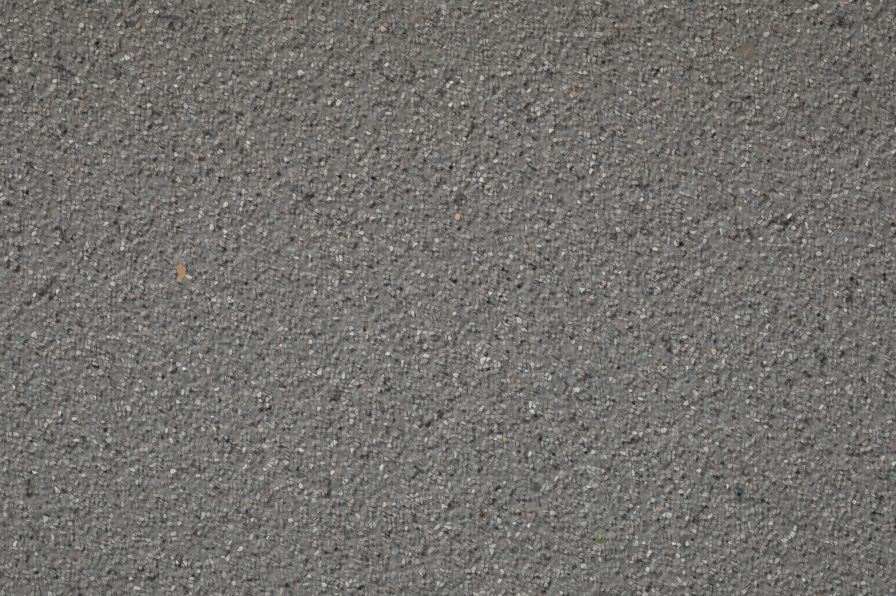
Write a Shadertoy shader that draws this texture.

```glsl
// Worn asphalt in low sunlight: small stones of varied height set in binder.
// Jittered Voronoi cells and noise form a height field, lit from one side;
// broad fading, rusty stones and a few bits of litter finish the surface.

#define STONES 128.0         // stone cells per canvas height
#define BASE_TONE 0.465      // mean grey of the surface
#define STONE_CONTRAST 0.11  // spread of stone greys
#define GLINT 0.12           // extra brightness of pale stones
#define GAP_DEPTH 0.07       // darkness around raised stones
#define PIT_DEPTH 0.14       // darkness of shadowed pits
#define RELIEF 0.21          // strength of directional light
#define RUST_SHARE 0.018     // share of rusty stones
#define TO_LIGHT vec2(-0.45, 0.62)
#define GREY_TINT vec3(1.010, 1.0, 0.968)
#define TURN mat2(0.8, 0.6, -0.6, 0.8)

vec3 hash3(vec2 p) {
    vec3 q = fract(p.xyx * vec3(0.1031, 0.1030, 0.0973));
    q += dot(q, q.yxz + 33.33);
    return fract((q.xxy + q.yzz) * q.zyx);
}

float noise(vec2 p) {
    vec2 cell = floor(p), f = fract(p);
    f = f * f * (3.0 - 2.0 * f);
    float low = mix(hash3(cell).x, hash3(cell + vec2(1, 0)).x, f.x);
    float high = mix(hash3(cell + vec2(0, 1)).x, hash3(cell + vec2(1, 1)).x, f.x);
    return mix(low, high, f.y);
}

float roughness(vec2 p) {
    p = TURN * p + 300.0;
    return 0.6 * noise(p * 0.85) + 0.4 * noise(TURN * p * 1.7 + 441.0);
}

// Random values of the nearest stone in xyz, distance to its edge in w.
vec4 stoneAt(vec2 p) {
    p += 0.6 * vec2(noise(p * 0.9 + 17.0), noise(p * 0.9 + 83.0)) - 0.3;
    vec2 home = floor(p);
    float nearest = 9.0, second = 9.0;
    vec3 id = vec3(0.0);
    for (int y = -1; y <= 1; y++)
    for (int x = -1; x <= 1; x++) {
        vec2 cell = home + vec2(x, y);
        vec3 rnd = hash3(cell + 7.0);
        vec2 d = cell + rnd.xy - p;
        float turn = 6.2832 * rnd.z;
        vec2 axis = vec2(cos(turn), sin(turn));
        d += 0.4 * axis * dot(axis, d);  // squeeze into angular slivers
        float dist = length(d);
        if (dist < nearest) {
            second = nearest;
            nearest = dist;
            id = hash3(cell + 191.0);
        } else second = min(second, dist);
    }
    return vec4(id, second - nearest);
}

float bodyOf(vec4 stone) {
    return smoothstep(0.0, 0.45, stone.w);
}

float heightOf(vec4 stone, vec2 p) {
    return 0.65 * stone.y * bodyOf(stone) + 0.9 * roughness(p);
}

vec3 asphalt(vec2 uv) {
    vec2 p = uv * STONES;
    vec2 lit = p + TO_LIGHT;
    vec4 stone = stoneAt(p);
    float body = bodyOf(stone);

    float tone = BASE_TONE - GAP_DEPTH * stone.y * (1.0 - body);
    tone += body * STONE_CONTRAST * (stone.x - 0.5);
    tone += body * GLINT * smoothstep(0.88, 0.98, stone.x);
    tone += RELIEF * (heightOf(stone, p) - heightOf(stoneAt(lit), lit));
    float pit = noise(TURN * p * 0.95 + 530.0);
    tone -= PIT_DEPTH * (1.0 - smoothstep(0.08, 0.25, pit));

    // Slightly warm or cool greys, with a few rusty stones.
    vec3 color = tone * GREY_TINT;
    color += body * 0.02 * (stone.z - 0.5) * vec3(1.0, 0.0, -1.0);
    float rusty = body * step(1.0 - RUST_SHARE, stone.z);
    return color * mix(vec3(1.0), vec3(1.10, 0.95, 0.85), rusty);
}

// Broad light falloff: brightest left of centre, brown towards the top.
vec3 fading(vec2 uv, float aspect) {
    vec2 d = (uv - vec2(0.45 * aspect, 0.42)) / vec2(aspect, 1.0);
    float light = 1.035 - 0.22 * dot(d, d);
    return light * mix(vec3(0.996, 1.002, 1.006), vec3(1.012, 0.995, 0.985), smoothstep(0.4, 1.0, uv.y));
}

float blob(vec2 uv, vec2 center, vec2 size, float soft) {
    vec2 d = (uv - center) / size;
    float ragged = 0.7 * (noise(uv * 130.0) - 0.5);
    return 1.0 - smoothstep(1.0 - soft, 1.0 + soft, length(d) + ragged);
}

vec3 addLitter(vec3 color, vec2 uv, float aspect) {
    float stain = blob(uv, vec2(0.835 * aspect, 0.912), vec2(0.017), 0.35);
    float leaf = blob(uv, vec2(0.202 * aspect, 0.545), vec2(0.007, 0.014), 0.25);
    float blade = blob(uv, vec2(0.671 * aspect, 0.092), vec2(0.008, 0.004), 0.3);
    color = mix(color, vec3(0.43, 0.39, 0.34), 0.65 * stain);
    color = mix(color, vec3(0.69, 0.54, 0.39), 0.9 * leaf);
    return mix(color, vec3(0.35, 0.43, 0.20), 0.8 * blade);
}

void mainImage(out vec4 fragColor, in vec2 fragCoord) {
    float aspect = iResolution.x / iResolution.y;
    vec3 color = vec3(0.0);
    // Average four samples per pixel to smooth the stone edges.
    for (int i = 0; i < 4; i++) {
        vec2 offset = 0.5 * vec2(i % 2, i / 2) - 0.25;
        vec2 uv = (fragCoord + offset) / iResolution.y;
        color += 0.25 * addLitter(asphalt(uv) * fading(uv, aspect), uv, aspect);
    }
    fragColor = vec4(clamp(color, 0.0, 1.0), 1.0);
}
```
